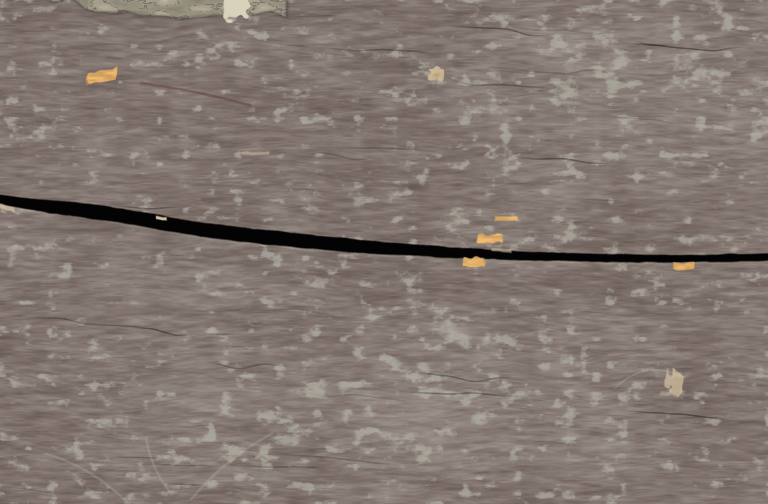
Reproduce this texture procedurally as a WebGL 2 fragment shader.

```glsl
#version 300 es
precision highp float;
// Weathered brown timber split by one long black crack, with orange chips.
// Stretched value noise makes the grain; blobs steer where pale wear gathers,
// and warped boxes and bent strokes add chips, peeling paint and scratches.
uniform vec2 u_resolution;
out vec4 fragColor;

const vec3 DARK_WOOD = vec3(0.43, 0.375, 0.355);
const vec3 PALE_WOOD = vec3(0.595, 0.55, 0.525);
const vec3 WORN = vec3(0.70, 0.695, 0.645);
const vec3 ORANGE = vec3(0.90, 0.69, 0.40);
const vec3 CREAM = vec3(0.82, 0.79, 0.70);
const vec3 OLIVE = vec3(0.65, 0.63, 0.55);
const vec3 VOID = vec3(0.015, 0.01, 0.01);

float hash(vec2 p) {
  return fract(sin(dot(p, vec2(127.1, 311.7))) * 43758.545);
}

float noise(vec2 p) {
  vec2 i = floor(p), f = fract(p);
  f = f * f * (3.0 - 2.0 * f);
  return mix(mix(hash(i), hash(i + vec2(1, 0)), f.x),
             mix(hash(i + vec2(0, 1)), hash(i + vec2(1, 1)), f.x), f.y);
}

float fbm(vec2 p) {
  float sum = 0.0, gain = 0.5;
  for (int i = 0; i < 4; i++) {
    sum += gain * noise(p);
    p = p * 2.03 + 17.3;
    gain *= 0.5;
  }
  return sum / 0.9375;
}

float blob(vec2 p, vec2 center, vec2 radius) {
  vec2 q = (p - center) / radius;
  return exp(-dot(q, q));
}

float fill(float d, float aa) { return 1.0 - smoothstep(-aa, aa, d); }

// Ragged box, sheared upward by slant
float chip(vec2 p, vec2 center, vec2 extent, float slant, float aa) {
  vec2 q = p - center;
  q.y -= slant * q.x;
  q += (vec2(noise(p * 90.0), noise(p * 90.0 + 31.0)) - 0.5) * extent.y * 0.8;
  vec2 d = abs(q) - extent * 0.75;
  float dist = length(max(d, 0.0)) + min(max(d.x, d.y), 0.0);
  return fill(dist - extent.y * 0.25, aa);
}

// Thin line from a to b, bowed sideways by bend
float stroke(vec2 p, vec2 a, vec2 b, float bend, float width) {
  vec2 ab = b - a;
  float t = clamp(dot(p - a, ab) / dot(ab, ab), 0.0, 1.0);
  vec2 side = normalize(vec2(-ab.y, ab.x));
  float d = length(p - a - ab * t - side * bend * 4.0 * t * (1.0 - t));
  return 1.0 - smoothstep(0.2 * width, width, d);
}

float wearDensity(vec2 p) {
  float w = 0.55 * blob(p, vec2(1.25, 0.87), vec2(0.42, 0.22));
  w += 0.75 * blob(p, vec2(0.86, 0.23), vec2(0.38, 0.20));
  w += 0.6 * blob(p, vec2(0.57, 0.41), vec2(0.045, 0.035));
  w += 0.8 * blob(p, vec2(0.885, 0.345), vec2(0.05, 0.025));
  w += 0.8 * blob(p, vec2(1.22, 0.90), vec2(0.025, 0.05));
  w += 0.6 * blob(p, vec2(1.08, 0.91), vec2(0.05, 0.03));
  w += 0.5 * blob(p, vec2(0.92, 0.76), vec2(0.06, 0.05));
  return w + 0.35 * blob(p, vec2(0.46, 0.07), vec2(0.15, 0.09));
}

vec3 wood(vec2 p) {
  vec2 q = p + vec2(0.0, 0.012 * noise(p * vec2(7.0, 12.0)));
  float grain = fbm(q * vec2(22.0, 120.0)), fiber = noise(q * vec2(55.0, 330.0));
  float wear = wearDensity(p);
  float tone = 0.47 + 1.1 * (grain - 0.5) + 0.35 * (fiber - 0.5);
  tone += 0.6 * (fbm(p * vec2(5.0, 9.0)) - 0.5) + 0.25 * wear;
  vec3 color = mix(DARK_WOOD, PALE_WOOD, clamp(tone, -0.2, 1.25));
  float speck = fbm(p * vec2(38.0, 55.0) + 9.0) + 0.13 * wear + 0.12 * (grain - 0.5);
  color = mix(color, WORN, 0.7 * smoothstep(0.61, 0.83, speck));
  // Scattered hairline splits along the grain
  for (int i = 0; i < 46; i++) {
    float id = float(i);
    vec2 c = vec2(hash(vec2(id, 1.0)) * 1.55, hash(vec2(id, 2.0)));
    float reach = mix(0.03, 0.16, hash(vec2(id, 3.0))), x = p.x - c.x;
    float y = c.y - 0.06 * x + 0.014 * (noise(vec2(p.x * 17.0, id)) - 0.5);
    float hair = 1.0 - smoothstep(0.0004, 0.0026, abs(p.y - y));
    hair *= 1.0 - smoothstep(0.3 * reach, reach, abs(x));
    color *= 1.0 - 0.36 * hair * hash(vec2(id, 4.0));
  }
  return color;
}

void main() {
  vec2 p = gl_FragCoord.xy / u_resolution.y;
  float aa = 0.8 / u_resolution.y + 0.0006;
  vec3 color = wood(p);
  // Faint scratches and rusty scars
  float scratch = stroke(p, vec2(0.09, 0.10), vec2(0.25, 0.005), 0.012, 0.004);
  scratch += stroke(p, vec2(0.29, 0.13), vec2(0.34, 0.02), -0.008, 0.004);
  scratch += stroke(p, vec2(0.38, 0.01), vec2(0.54, 0.14), 0.01, 0.004);
  scratch += stroke(p, vec2(1.22, 0.23), vec2(1.36, 0.25), 0.025, 0.003);
  color = mix(color, WORN, 0.3 * min(scratch, 1.0));
  float rust = stroke(p, vec2(0.28, 0.835), vec2(0.50, 0.79), 0.004, 0.004);
  color = mix(color, vec3(0.36, 0.23, 0.18), 0.45 * rust);
  // Peeling paint along the top left
  float edge = 0.954 + 0.025 * noise(p * vec2(28.0, 12.0)) + 0.03 * (1.0 - smoothstep(0.1, 0.24, p.x));
  float peel = max(edge - p.y, abs(p.x - 0.335) - 0.235);
  float flake = fbm(p * vec2(25.0, 60.0));
  color *= 1.0 - 0.3 * exp(-abs(peel + 0.001) * 300.0);
  color = mix(color, OLIVE * (0.72 + 0.55 * flake), 0.85 * fill(peel + 0.003, aa * 2.0));
  float ridge = 1.0 - smoothstep(0.0, 0.035, abs(flake - 0.48));
  color *= 1.0 - 0.25 * ridge * fill(peel, aa);
  color = mix(color, CREAM * 1.04, chip(p, vec2(0.466, 0.985), vec2(0.026, 0.023), 0.0, aa));
  // The long crack, with a pale lower lip
  float middle = 0.603 - 0.1752 * p.x + 0.0663 * p.x * p.x;
  middle += 0.007 * blob(p, vec2(0.213, p.y), vec2(0.15, 1.0));
  float width = mix(0.0142, 0.0075, smoothstep(0.5, 1.25, p.x)) - 0.004 * (1.0 - smoothstep(0.0, 0.15, p.x));
  float ragged = 0.004 * (fbm(vec2(p.x * 38.0, step(middle, p.y) * 7.0)) - 0.5);
  float gap = abs(p.y - middle) - width - ragged;
  float lip = exp(-abs(gap - 0.003) * 450.0) * step(p.y, middle);
  color = mix(color, WORN, 0.4 * lip * noise(vec2(p.x * 30.0, 4.0)));
  color = mix(color, VOID, fill(gap, aa));
  // Exposed orange wood and pale splinters
  float bare = chip(p, vec2(0.202, 0.848), vec2(0.035, 0.0115), 0.22, aa);
  bare = max(bare, chip(p, vec2(1.004, 0.566), vec2(0.029, 0.0042), 0.0, aa));
  bare = max(bare, chip(p, vec2(0.972, 0.526), vec2(0.028, 0.0085), 0.0, aa));
  bare = max(bare, chip(p, vec2(0.940, 0.480), vec2(0.026, 0.0085), 0.03, aa));
  bare = max(bare, chip(p, vec2(1.355, 0.472), vec2(0.026, 0.0065), 0.0, aa));
  color = mix(color, ORANGE * (0.9 + 0.2 * noise(p * vec2(60.0, 200.0))), 0.95 * bare);
  float splinter = chip(p, vec2(0.321, 0.567), vec2(0.013, 0.003), -0.1, aa);
  splinter = max(splinter, 0.8 * chip(p, vec2(0.865, 0.853), vec2(0.015, 0.013), 0.0, aa));
  splinter = max(splinter, 0.7 * chip(p, vec2(1.341, 0.242), vec2(0.013, 0.022), -0.3, aa));
  splinter = max(splinter, 0.6 * chip(p, vec2(0.995, 0.503), vec2(0.025, 0.003), -0.1, aa));
  splinter = max(splinter, 0.5 * chip(p, vec2(0.506, 0.696), vec2(0.036, 0.003), 0.0, aa));
  splinter = max(splinter, 0.7 * chip(p, vec2(0.012, 0.588), vec2(0.018, 0.005), -0.3, aa));
  color = mix(color, mix(CREAM, ORANGE, 0.25), splinter);
  color = mix(color, ORANGE * 0.8, 0.6 * blob(p, vec2(0.866, 0.851), vec2(0.006, 0.005)));
  fragColor = vec4(clamp(color, 0.0, 1.0), 1.0);
}
```
